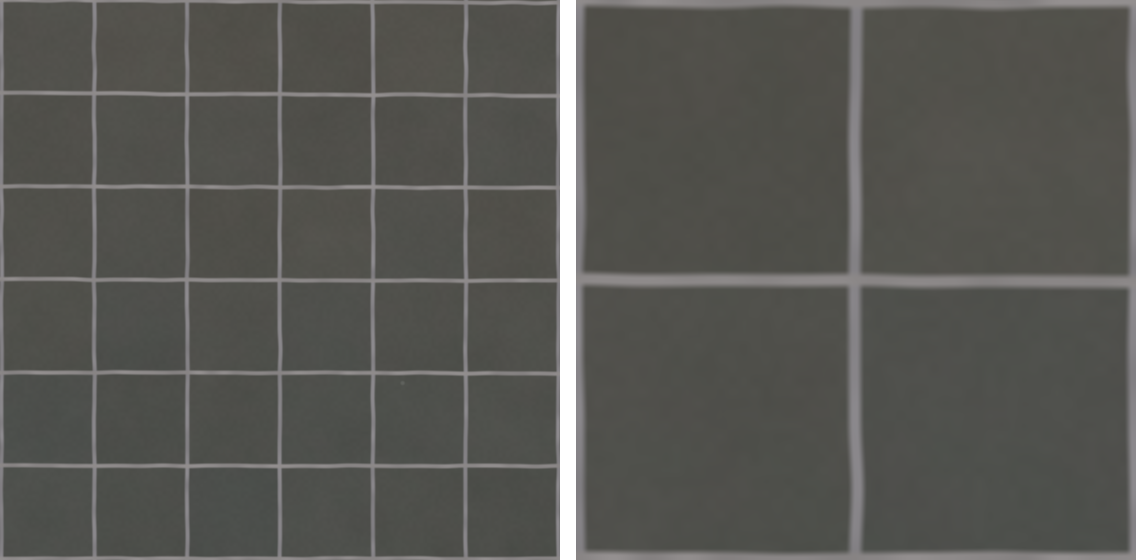
Left, the full canvas; right, a detail of the centre.
Write a WebGL 1 fragment shader that draws this texture.

```glsl
precision highp float;
uniform vec2 u_resolution;

float hash(vec2 p) {
  vec3 q = fract(vec3(p.xyx) * 0.1031);
  q += dot(q, q.yzx + 33.33);
  return fract((q.x + q.y) * q.z);
}

float noise(vec2 p) {
  vec2 i = floor(p), f = fract(p);
  f = f * f * (3.0 - 2.0 * f);
  return mix(mix(hash(i), hash(i + vec2(1.0, 0.0)), f.x),
             mix(hash(i + vec2(0.0, 1.0)), hash(i + 1.0), f.x), f.y);
}

float fbm(vec2 p) {
  float sum = 0.0, amp = 0.5;
  for (int i = 0; i < 4; i++) {
    sum += amp * noise(p);
    p = p * 2.07 + 17.3;
    amp *= 0.5;
  }
  return sum;
}

// Soft grout profile across a joint; distance is in tile widths
float joint(float d, float halfWidth) {
  float aa = 3.0 / min(u_resolution.x, u_resolution.y);
  return 1.0 - smoothstep(0.006, max(halfWidth, aa), d);
}

void main() {
  vec2 uv = gl_FragCoord.xy / u_resolution;

  // Six by six tiles, slightly inset, with joints sagging to the upper right
  vec2 grid = (uv - 0.5) * 6.031 + 3.0;
  grid.y += 0.032 * (uv.x - 0.5) * uv.y;
  vec2 wobble = vec2(noise(vec2(uv.y * 24.0, floor(grid.x + 0.5) + 9.0)),
                     noise(vec2(uv.x * 24.0, floor(grid.y + 0.5) + 40.0)));
  grid += (wobble - 0.5) * 0.012;
  vec2 tile = floor(grid);
  vec2 edge = abs(fract(grid + 0.5) - 0.5);

  // Glazed tile: warm above, cooler below, small shifts between tiles
  vec3 color = mix(vec3(0.298, 0.306, 0.291), vec3(0.319, 0.315, 0.294),
                   smoothstep(0.1, 0.8, uv.y));
  color += (hash(tile + 5.0) - 0.5) * 0.012;
  color += (hash(tile + 31.0) - 0.5) * vec3(0.007, 0.0, -0.007);

  // Cloudy mottling and fine grain
  color += (fbm(uv * 14.0) - 0.47) * 0.025;
  color += (noise(uv * 150.0) - 0.5) * 0.010;
  color += (noise(uv * 38.0 + 70.0) - 0.5) * vec3(0.008, -0.002, 0.003);

  // Faint pale chip
  color += 0.07 * (1.0 - smoothstep(0.001, 0.006, length(uv - vec2(0.719, 0.316))));

  // Pale grout, a little bluer along the vertical joints
  float vertical = joint(edge.x, 0.037);
  float horizontal = joint(edge.y, 0.037);
  float wear = 0.94 + 0.12 * noise(uv * 45.0 + 12.0);
  color = mix(color, vec3(0.525, 0.515, 0.53) * wear, vertical);
  color = mix(color, vec3(0.55, 0.535, 0.535) * wear, horizontal);

  gl_FragColor = vec4(color, 1.0);
}
```
